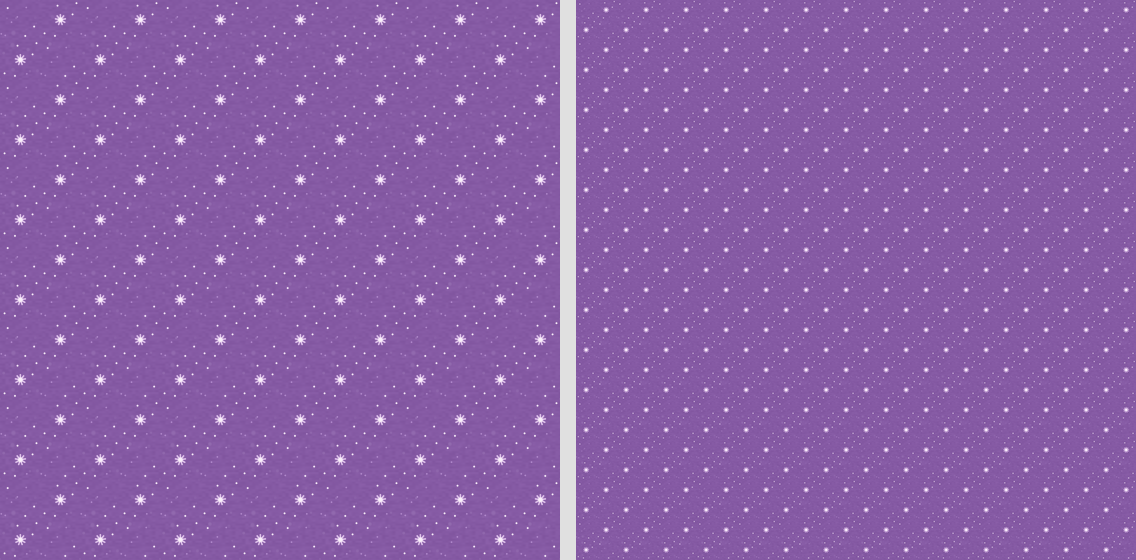
Left, the tile; right, the same tile 2 across and 2 down.
Reproduce this pattern procedurally as a WebGL 1 fragment shader.

```glsl
precision highp float;
// Half-drop rows of tiny lilac daisies and pin dots on softly grained purple cloth.

uniform vec2 u_resolution;

const float REPEATS = 7.0;
const float PETALS = 9.0;
const float TAU = 6.2831853;

const vec3 PURPLE = vec3(0.52, 0.35, 0.64);
const vec3 MAUVE = vec3(0.59, 0.44, 0.70);
const vec3 LILAC = vec3(0.77, 0.62, 0.87);
const vec3 PALE = vec3(0.90, 0.80, 0.93);
const vec3 WHITE = vec3(0.98, 0.94, 0.98);

float hash(vec2 p) {
  return fract(sin(dot(p, vec2(127.1, 311.7))) * 43758.5453);
}

// Offset to the nearest point of the half-drop lattice.
vec2 halfDrop(vec2 p) {
  vec2 q = vec2(p.x + p.y, p.x - p.y);
  q -= floor(q + 0.5);
  return 0.5 * vec2(q.x + q.y, q.x - q.y);
}

// Smooth value noise that wraps after "period" grid steps.
float wrappedNoise(vec2 p, vec2 period) {
  vec2 i = floor(p);
  vec2 f = fract(p);
  f = f * f * (3.0 - 2.0 * f);
  vec2 a = mod(i, period);
  vec2 b = mod(i + 1.0, period);
  return mix(mix(hash(a), hash(vec2(b.x, a.y)), f.x),
             mix(hash(vec2(a.x, b.y)), hash(b), f.x), f.y);
}

// Wrapping cellular noise: soft spots of random size and strength.
float smudges(vec2 p, float period, float radius) {
  vec2 home = floor(p);
  float strength = 0.0;
  for (int y = -1; y <= 1; y++) {
    for (int x = -1; x <= 1; x++) {
      vec2 cell = home + vec2(float(x), float(y));
      vec2 id = mod(cell, period);
      vec2 center = cell + vec2(hash(id + 3.7), hash(id + 9.2));
      float size = radius * mix(0.5, 1.2, hash(id + 5.1));
      float spot = 1.0 - smoothstep(0.3 * size, size, distance(p, center));
      strength = max(strength, spot * hash(id + 1.3));
    }
  }
  return strength;
}

// Distance to the nearest of up to three dots on a slightly sagging row.
float dotRow(vec2 p, vec2 start, vec2 stride, float count, float sag) {
  float nearest = 1.0;
  for (int i = 0; i < 3; i++) {
    float k = float(i);
    if (k < count) {
      vec2 center = start + k * stride - vec2(0.0, sag * sin(k * TAU / 4.0));
      nearest = min(nearest, length(halfDrop(p - center)));
    }
  }
  return nearest;
}

// Distance to a ring of rounded petals.
float daisy(vec2 p, float inner, float outer, float thickness) {
  float sector = TAU / PETALS;
  float angle = mod(atan(p.x, p.y) + 0.5 * sector, sector) - 0.5 * sector;
  vec2 q = length(p) * vec2(sin(angle), cos(angle));
  q.y -= clamp(q.y, inner, outer);
  return length(q) - thickness;
}

float fill(float d, float blur) {
  return 1.0 - smoothstep(-blur, blur, d);
}

void main() {
  vec2 p = gl_FragCoord.xy / u_resolution * REPEATS - vec2(0.255, 0.253);
  float blur = 0.7 * REPEATS / min(u_resolution.x, u_resolution.y);

  // Cloth: fine fibres, a slow tonal drift and pale smudges.
  float fibres = wrappedNoise(p * vec2(24.0, 42.0), vec2(24.0, 42.0)) - 0.5;
  float drift = sin(TAU * (p.x + 2.0 * p.y)) * sin(TAU * (2.0 * p.x - p.y));
  vec3 color = PURPLE + 0.035 * fibres + 0.004 * drift;
  color = mix(color, MAUVE, 0.75 * smudges(p * 6.0, 6.0, 0.2));

  // Faint lilac specks.
  float specks = dotRow(p, vec2(0.261, -0.176), vec2(0.050, -0.020), 2.0, 0.0);
  specks = min(specks, dotRow(p, vec2(0.389, -0.030), vec2(0.073, 0.066), 2.0, 0.0));
  specks = min(specks, dotRow(p, vec2(0.080, -0.176), vec2(-0.007, -0.171), 2.0, 0.0));
  color = mix(color, LILAC, 0.7 * fill(specks - 0.010, blur));

  // Bright pin dots.
  float dots = dotRow(p, vec2(-0.328, -0.085), vec2(0.130, -0.058), 3.0, 0.027);
  dots = min(dots, dotRow(p, vec2(0.061, 0.298), vec2(0.140, -0.076), 3.0, 0.015));
  dots = min(dots, dotRow(p, vec2(-0.036, 0.176), vec2(0.188, -0.109), 2.0, 0.0));
  color = mix(color, WHITE, fill(dots - 0.0115, blur));

  // Daisy: lilac halo, pale petals and a glowing heart.
  vec2 local = halfDrop(p);
  float petals = daisy(local, 0.015, 0.062, 0.0075);
  color = mix(color, LILAC, 0.6 * fill(petals - 0.004, blur));
  color = mix(color, PALE, fill(petals, blur));
  color = mix(color, WHITE, 1.0 - smoothstep(0.018, 0.042, length(local)));

  gl_FragColor = vec4(color, 1.0);
}
```
